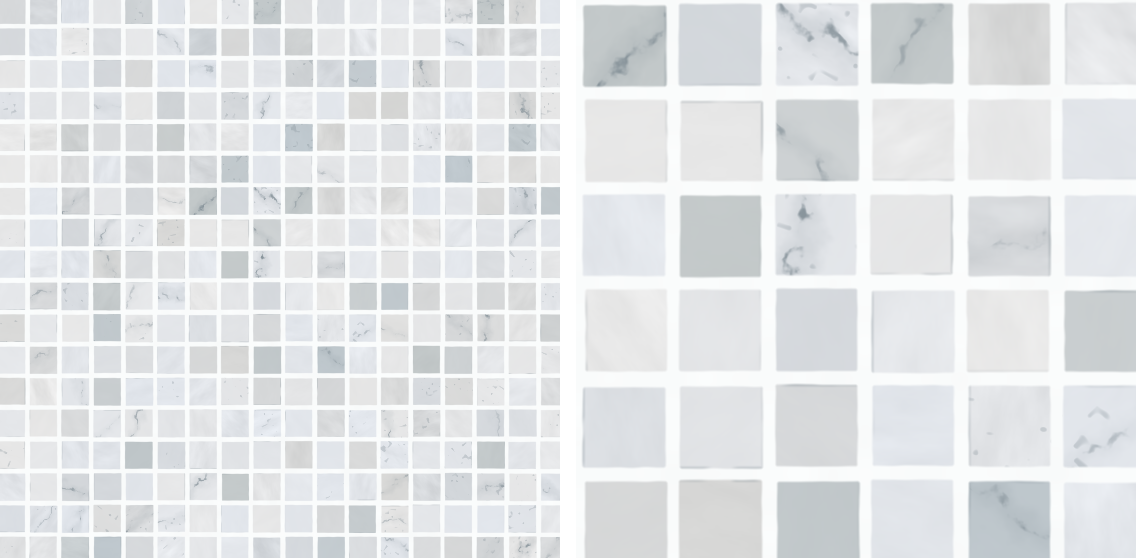
Left, the full canvas; right, a detail of the centre.
A WebGL 1 fragment shader for this pattern:

```glsl
precision highp float;
// Grid of small pale marble mosaic tiles with white grout, cloudy tones and sparse veins.

uniform vec2 u_resolution;

#define GRID vec2(17.53, 17.56)
#define GRID_SHIFT vec2(0.143, 0.265)
#define TILE_HALF 0.427
#define CORNER 0.025
#define JITTER 0.014
#define GROUT vec3(0.985, 0.992, 0.992)
#define LIGHT vec3(0.895, 0.902, 0.912)
#define MID vec3(0.840, 0.846, 0.850)
#define DARK vec3(0.755, 0.782, 0.792)
#define VEIN vec3(0.50, 0.55, 0.58)
#define VEINED_SHARE 0.16
#define CLOUD 0.05

float hash(vec2 p) {
  return fract(sin(dot(p, vec2(127.1, 311.7))) * 43758.5453);
}

float noise(vec2 p) {
  vec2 i = floor(p);
  vec2 f = fract(p);
  f = f * f * (3.0 - 2.0 * f);
  return mix(mix(hash(i), hash(i + vec2(1.0, 0.0)), f.x),
             mix(hash(i + vec2(0.0, 1.0)), hash(i + vec2(1.0, 1.0)), f.x), f.y);
}

float fbm(vec2 p) {
  float sum = 0.0;
  float amp = 0.5;
  for (int i = 0; i < 4; i++) {
    sum += amp * noise(p);
    p = p * 2.03 + vec2(7.3, 3.1);
    amp *= 0.5;
  }
  return sum / 0.9375;
}

float roundedBox(vec2 p, vec2 halfSize, float radius) {
  vec2 q = abs(p) - halfSize + radius;
  return length(max(q, 0.0)) + min(max(q.x, q.y), 0.0) - radius;
}

// Base tone of one tile: mostly light, some mid, few dark, slightly warm or cool
vec3 tileTone(vec2 id) {
  float pick = hash(id + 3.7);
  vec3 tone = mix(LIGHT, MID, smoothstep(0.48, 0.74, pick));
  tone = mix(tone, DARK, smoothstep(0.82, 0.96, pick));
  float warmth = hash(id + 17.3) - 0.55;
  tone += warmth * vec3(0.022, 0.004, -0.022);
  return tone + 0.016 * (hash(id + 29.1) - 0.5);
}

// Clouds, veins and specks, different in every tile
vec3 marble(vec2 p, vec2 id) {
  vec3 color = tileTone(id);
  vec2 seed = vec2(hash(id + 41.0), hash(id + 53.0)) * 60.0;
  float angle = 6.2832 * hash(id + 61.0);
  vec2 dir = vec2(cos(angle), sin(angle));
  vec2 q = vec2(dot(p, dir), dot(p, vec2(-dir.y, dir.x)));

  float cloud = fbm(q * vec2(1.8, 4.0) + seed) - 0.5;
  float restless = hash(id + 71.0);
  color += cloud * CLOUD * (0.3 + 2.2 * restless * restless * restless);

  float veined = step(1.0 - VEINED_SHARE, hash(id + 83.0));
  float bend = 0.5 * (fbm(q * 3.0 + seed + 9.0) - 0.5);
  float offset = 0.4 * (hash(id + 97.0) - 0.5);
  float distToVein = abs(q.y + bend + offset);
  float patchy = smoothstep(0.42, 0.72, fbm(q * 5.0 + seed + 23.0));
  float streak = 0.75 * patchy * (1.0 - smoothstep(0.005, 0.055, distToVein));
  float halo = 0.16 * (1.0 - smoothstep(0.0, 0.26, distToVein));
  float strength = 0.3 + 0.7 * hash(id + 101.0);
  color = mix(color, VEIN, veined * strength * (streak + halo));

  float speck = smoothstep(0.82, 0.95, noise(q * 9.0 + seed + 31.0));
  color = mix(color, VEIN, speck * 0.3 * step(0.8, hash(id + 113.0)));
  return color;
}

// Thin shadow along some tile sides
float sideShadow(vec2 p, vec2 halfSize, vec2 id) {
  vec2 side = sign(vec2(hash(id + 127.0), hash(id + 131.0)) - 0.5);
  vec2 depth = halfSize - p * side;
  vec2 line = 1.0 - smoothstep(vec2(0.0), vec2(0.04), depth);
  vec2 amount = smoothstep(0.45, 1.0, vec2(hash(id + 137.0), hash(id + 139.0)));
  float worn = smoothstep(0.25, 0.65, noise(p * 4.0 + id * 5.0));
  return max(line.x * amount.x, line.y * amount.y) * worn;
}

void main() {
  vec2 grid = gl_FragCoord.xy / u_resolution * GRID + GRID_SHIFT;
  vec2 id = floor(grid);
  vec2 p = fract(grid) - 0.5;

  // Hand-set tiles: small shifts, size changes and uneven edges
  p -= JITTER * (2.0 * vec2(hash(id + 5.0), hash(id + 7.0)) - 1.0);
  vec2 halfSize = TILE_HALF + JITTER * (vec2(hash(id + 11.0), hash(id + 13.0)) - 0.5);
  float wobble = 0.012 * (noise(grid * 7.0) - 0.5);
  float dist = roundedBox(p, halfSize, CORNER) + wobble;

  float pixel = GRID.x / u_resolution.x;
  float soft = max(pixel * 0.75, 0.018);
  float cover = 1.0 - smoothstep(-soft, soft, dist);

  vec3 stone = marble(p, id);
  stone = mix(stone, VEIN, 0.38 * sideShadow(p, halfSize, id));
  vec3 grout = GROUT - 0.012 * noise(grid * 3.0);
  gl_FragColor = vec4(mix(grout, stone, cover), 1.0);
}
```
